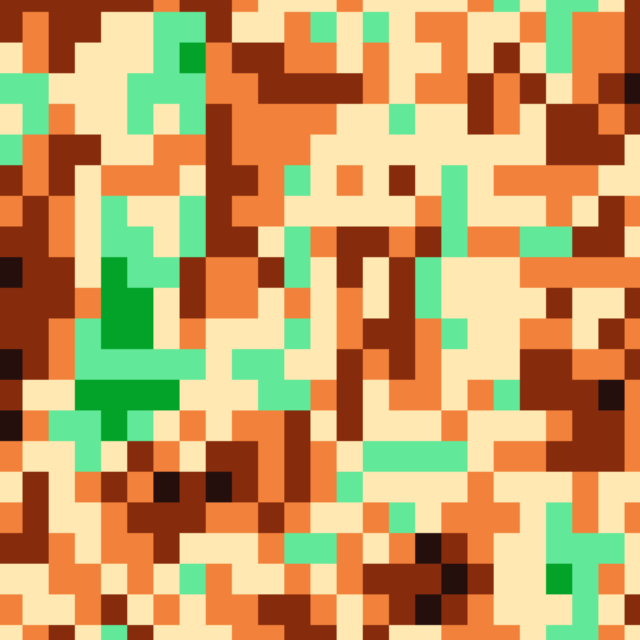
Give the GLSL for this texture, as a Shadertoy shader.

```glsl
// Mosaic of flat upright rectangles in six earthy and green tones.
// Each cell gets a height (soft clumps of noise plus single-cell noise),
// and the height is cut into ordered colour bands by fixed thresholds.

const vec2 CELL_SIZE = vec2(0.0409, 0.0479);   // in canvas heights
const vec2 GRID_ORIGIN = vec2(0.0352, 0.0234);
const float EDGE_WIDTH = 0.003;                // softness of cell borders
const float CLUMP_SIGMA = 1.45;                // clump radius in cells
const int CLUMP_REACH = 4;
const float CLUMP_AMOUNT = 0.8;                // squares of both amounts sum to 1
const float GRAIN_AMOUNT = 0.6;
const uint CLUMP_SEED = 17u;
const uint GRAIN_SEED = 91u;

const vec3 BLACK  = vec3(0.14, 0.06, 0.05);
const vec3 BROWN  = vec3(0.53, 0.17, 0.05);
const vec3 ORANGE = vec3(0.95, 0.51, 0.23);
const vec3 CREAM  = vec3(1.00, 0.91, 0.70);
const vec3 MINT   = vec3(0.38, 0.91, 0.60);
const vec3 GREEN  = vec3(0.01, 0.64, 0.16);

// Upper height of each band, as quantiles of a unit normal
const float BLACK_TOP  = -2.25;
const float BROWN_TOP  = -0.77;
const float ORANGE_TOP = -0.10;
const float CREAM_TOP  = 0.99;
const float MINT_TOP   = 2.02;

// Integer hash of a cell: uniform, zero mean, unit variance
float cellNoise(ivec2 cell, uint seed) {
    uvec2 q = uvec2(cell + 4096);
    uint h = q.x * 1597334677u ^ q.y * 3812015801u ^ seed * 2654435769u;
    h = (h ^ (h >> 16)) * 2146121005u;
    h = (h ^ (h >> 15)) * 2221713035u;
    h ^= h >> 16;
    return (float(h >> 8) / 16777216.0 - 0.5) * sqrt(12.0);
}

// Gaussian-weighted noise minus its window average, scaled to unit variance
float clumpNoise(ivec2 cell) {
    float weighted = 0.0, plain = 0.0;
    float weightSum = 0.0, squareSum = 0.0, count = 0.0;
    for (int y = -CLUMP_REACH; y <= CLUMP_REACH; y++) {
        for (int x = -CLUMP_REACH; x <= CLUMP_REACH; x++) {
            float n = cellNoise(cell + ivec2(x, y), CLUMP_SEED);
            float w = exp(-float(x * x + y * y) / (2.0 * CLUMP_SIGMA * CLUMP_SIGMA));
            weighted += w * n;
            plain += n;
            weightSum += w;
            squareSum += w * w;
            count += 1.0;
        }
    }
    float variance = squareSum - weightSum * weightSum / count;
    return (weighted - plain * weightSum / count) / sqrt(variance);
}

vec3 bandColour(float height) {
    if (height < BLACK_TOP) return BLACK;
    if (height < BROWN_TOP) return BROWN;
    if (height < ORANGE_TOP) return ORANGE;
    if (height < CREAM_TOP) return CREAM;
    if (height < MINT_TOP) return MINT;
    return GREEN;
}

vec3 cellColour(ivec2 cell) {
    return bandColour(CLUMP_AMOUNT * clumpNoise(cell)
                    + GRAIN_AMOUNT * cellNoise(cell, GRAIN_SEED));
}

void mainImage(out vec4 fragColor, in vec2 fragCoord) {
    vec2 uv = fragCoord / iResolution.y;
    vec2 grid = (uv - GRID_ORIGIN) / CELL_SIZE;

    // Cell corner nearest to the pixel, and the share of the far cells
    vec2 base = floor(grid - 0.5);
    vec2 halfEdge = 0.5 * max(EDGE_WIDTH, 1.0 / iResolution.y) / CELL_SIZE;
    vec2 far = smoothstep(0.5 - halfEdge, 0.5 + halfEdge, grid - base - 0.5);

    // Blend the four cells round that corner, skipping those unseen
    vec3 colour = vec3(0.0);
    for (int i = 0; i < 4; i++) {
        ivec2 side = ivec2(i & 1, i >> 1);
        vec2 share = mix(1.0 - far, far, vec2(side));
        float weight = share.x * share.y;
        if (weight > 0.0) colour += weight * cellColour(ivec2(base) + side);
    }
    fragColor = vec4(colour, 1.0);
}
```
